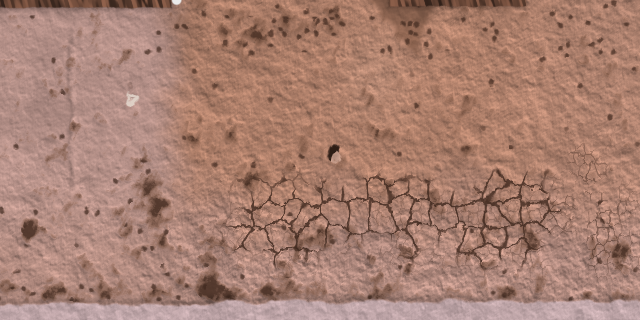
Give the GLSL for this texture, as a Shadertoy shader.

```glsl
const vec3 PINK_CLAY = vec3(0.705, 0.562, 0.53);
const vec3 WARM_CLAY = vec3(0.675, 0.492, 0.408);
const vec3 LOW_CLAY = vec3(0.695, 0.542, 0.498);
const vec3 STAIN = vec3(0.47, 0.33, 0.26);
const vec3 HOLLOW = vec3(0.25, 0.16, 0.12);
const vec3 LEDGE = vec3(0.745, 0.645, 0.655);
const vec3 STRAW = vec3(0.4, 0.27, 0.21);
const vec3 STONE = vec3(0.76, 0.6, 0.53);
const vec3 CHIP = vec3(0.87, 0.81, 0.77);
const float LEDGE_HEIGHT = 0.05;
const float RELIEF = 0.85;
const float CRACK_SCALE = 14.0;
const float PIT_SCALE = 34.0;
// Crumbled areas: center, radii
const vec4 WORN[9] = vec4[9](
  vec4(0.47, 0.41, 0.07, 0.14), vec4(0.4, 0.27, 0.03, 0.06),
  vec4(0.09, 0.29, 0.025, 0.04), vec4(0.67, 0.16, 0.035, 0.09),
  vec4(0.8, 0.45, 0.05, 0.05), vec4(1.0, 0.26, 0.13, 0.06),
  vec4(1.64, 0.26, 0.07, 0.04), vec4(1.94, 0.21, 0.03, 0.05),
  vec4(1.61, 0.085, 0.04, 0.02));

vec3 hash3(vec2 p) {
  vec3 q = fract(p.xyx * vec3(0.1031, 0.103, 0.0973));
  q += dot(q, q.yxz + 33.33);
  return fract((q.xxy + q.yzz) * q.zyx);
}

// Nearest distance, second distance, nearest id, blended value
vec4 cells(vec2 p) {
  vec2 base = floor(p), f = fract(p);
  float near = 9.0, next = 9.0, id = 0.0, sum = 0.0, weight = 0.0;
  for (int k = 0; k < 9; k++) {
    vec2 g = vec2(k % 3 - 1, k / 3 - 1);
    vec3 h = hash3(base + g + 57.0);
    float dist = length(g + 0.1 + 0.8 * h.xy - f);
    float w = exp(-7.0 * dist * dist);
    sum += w * h.z;
    weight += w;
    if (dist < near) { next = near; near = dist; id = h.z; }
    else next = min(next, dist);
  }
  return vec4(near, next, id, sum / weight);
}

float layered(vec2 p) {
  float sum = 0.0, amp = 0.5;
  for (int i = 0; i < 4; i++) {
    sum += amp * cells(p).w;
    p = mat2(1.6, 1.2, -1.2, 1.6) * p + 7.3;
    amp *= 0.55;
  }
  return sum;
}

float ridge(float d, float width) { return exp(-d * d / (width * width)); }

float blob(vec2 p, vec4 b) {
  vec2 d = (p - b.xy) / b.zw;
  return exp(-dot(d, d));
}

float inside(float d, float soft) { return 1.0 - smoothstep(-soft, soft, d); }

float cracks(vec2 p, float width) {
  vec4 c = cells(p);
  return 1.0 - smoothstep(width * 0.35, width + 0.05, c.y - c.x);
}

void mainImage(out vec4 fragColor, in vec2 fragCoord) {
  vec2 p = fragCoord / iResolution.y;
  float px = 1.0 / iResolution.y;
  float broad = layered(p * 4.0 + 3.0);
  float rough = layered(p * 13.0);
  float fine = layered(p * 34.0 + 11.0);
  vec2 q = p + 0.035 * (vec2(rough, fine) - 0.5);

  // Broad clay tints
  float warm = smoothstep(0.47, 0.64, q.x + 0.15 * (broad - 0.5));
  vec3 col = mix(PINK_CLAY, WARM_CLAY, warm * (1.0 - 0.2 * smoothstep(1.4, 2.0, p.x)));
  col = mix(LOW_CLAY, col, smoothstep(0.15, 0.55, p.y + 0.25 * (broad - 0.5)));
  col *= 0.86 + 0.16 * broad + 0.12 * rough;
  col += 0.045 * blob(p, vec4(1.17, 0.77, 0.1, 0.14));
  col *= 1.0 - 0.12 * blob(q, vec4(0.58, 0.92, 0.06, 0.14));

  // Relief lit from above
  vec2 lit = p + vec2(0.003, 0.006);
  float slope = rough - layered(lit * 13.0) + 0.7 * (fine - layered(lit * 34.0 + 11.0));
  float coarse = 0.6 + 0.4 * smoothstep(0.45, 0.65, p.x) + 0.3 * smoothstep(0.55, 0.3, p.y);
  col *= 1.0 + clamp(RELIEF * coarse * slope, -0.28, 0.2);

  // Vertical groove
  float run = inside(abs(p.y - 0.65) - 0.25, 0.05);
  col *= 1.0 + run * (0.06 * ridge(q.x - 0.236, 0.007) - 0.13 * ridge(q.x - 0.222, 0.006));

  // Damp wedge beneath the roof
  float wedge = abs(q.x - 1.3 + 0.25 * (q.y - 0.84)) - 0.62 * (q.y - 0.835);
  wedge = max(wedge, max(q.x - 1.39, 1.155 - q.x));
  col = mix(col, STAIN * (0.75 + 0.55 * rough), 0.72 * inside(wedge, 0.015));

  // Crumbled patches and footing
  float worn = 0.6 * blob(p, vec4(0.9, 0.91, 0.28, 0.06));
  for (int i = 0; i < 9; i++) worn += blob(p, WORN[i]);
  worn += ridge(p.y - 0.085, 0.032) * mix(0.9, 0.3, smoothstep(0.75, 1.1, p.x));
  float decay = 0.55 * rough + 0.45 * fine + 0.24 * min(worn, 1.2);
  col = mix(col, STAIN, 0.65 * smoothstep(0.62, 0.78, decay));
  col = mix(col, HOLLOW, 0.75 * smoothstep(0.74, 0.9, decay));

  // Scattered pits
  float top = inside(abs(p.y - 0.9) - 0.07, 0.05) * smoothstep(0.45, 0.6, p.x);
  float density = 0.035 + 0.16 * (top + min(worn, 1.0));
  vec4 pit = cells(mix(p, q, 0.6) * PIT_SCALE);
  float depth = inside(pit.x - 0.26, 0.14) * smoothstep(1.0 - density, 1.02 - density, pit.z);
  col = mix(col, HOLLOW, 0.72 * depth);

  // Drying cracks: large plates and finer crazing
  float dry = blob(p, vec4(0.98, 0.31, 0.3, 0.13)) + blob(p, vec4(1.61, 0.34, 0.17, 0.14));
  dry += 0.65 * blob(p, vec4(1.3, 0.35, 0.2, 0.1));
  float open = smoothstep(0.35, 0.75, dry + 0.9 * broad + 0.7 * rough - 0.8);
  float craze = blob(p, vec4(1.82, 0.38, 0.1, 0.25));
  craze += 0.55 * inside(abs(p.y - 0.28) - 0.14, 0.08) * smoothstep(0.5, 0.8, p.x);
  craze = min(craze, 1.0) * smoothstep(0.38, 0.62, rough);
  float split = 0.8 * open * cracks(q * CRACK_SCALE, 0.02 + 0.1 * rough);
  split += 0.45 * craze * cracks(q * CRACK_SCALE * 2.1 + 5.0, 0.11);
  col = mix(col, HOLLOW, min(split, 0.85));

  // Hollow with a lodged stone
  col = mix(col, HOLLOW * 0.7, inside(length(q - vec2(1.042, 0.523)) - 0.019, 0.005));
  vec2 s = abs(q - vec2(1.058, 0.508));
  float stone = max(max(s.x, s.y), 0.72 * (s.x + s.y)) - 0.016;
  col = mix(col, STONE * (0.85 + 0.3 * fine), inside(stone, px));

  // Pale chipped spot
  vec2 spot = q - vec2(0.412, 0.693);
  float chip = inside(length(spot) - 0.019, px);
  col = mix(col, CHIP, chip * (1.0 - 0.8 * blob(spot, vec4(-0.004, 0.002, 0.009, 0.004))));

  // Dusty ledge
  float rim = p.y - LEDGE_HEIGHT - 0.025 * (rough - 0.5) - 0.008 * smoothstep(0.2, 1.2, p.x);
  col *= 1.0 - 0.18 * ridge(rim - 0.008, 0.009);
  col = mix(col, LEDGE * (0.89 + 0.22 * fine + 0.35 * slope), inside(rim, 0.005));

  // Straw eaves and the bright gap
  float eave = max(p.x - 0.535, 0.976 - p.y);
  eave = min(eave, max(abs(p.x - 1.43) - 0.215, 0.98 - p.y)) + 0.008 * (fine - 0.5);
  col *= 1.0 - 0.28 * exp(-max(eave, 0.0) / 0.012);
  float strands = cells(vec2(p.x * 95.0 + p.y * 25.0, p.y * 14.0)).w;
  col = mix(col, STRAW * (0.45 + strands), inside(eave, px));
  col = mix(col, vec3(0.92), inside(length(p - vec2(0.552, 1.0)) - 0.015, px));
  fragColor = vec4(col, 1.0);
}
```
